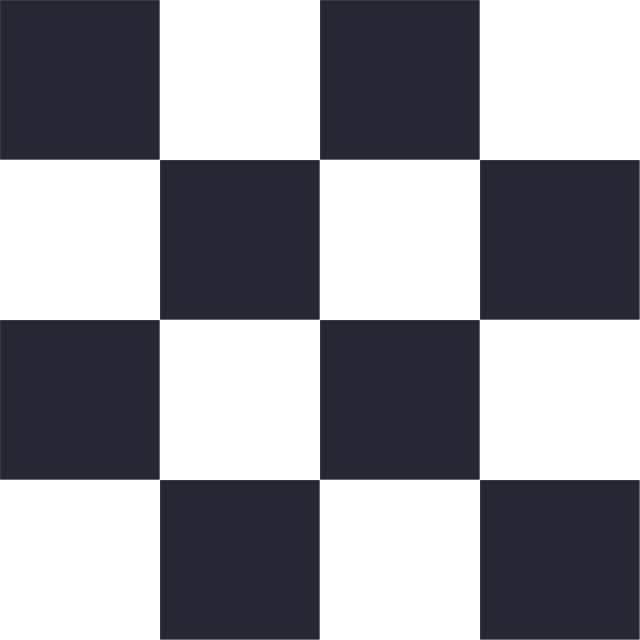
Write a Shadertoy shader that draws this pattern.

```glsl
// Coverage of one dark square, repeated every two cells both ways
float squareCoverage(vec2 cellPos, vec2 centre, vec2 pixel) {
    vec2 offset = mod(cellPos - centre + 1.0, 2.0) - 1.0;
    vec2 inside = clamp((0.49875 - abs(offset)) / pixel + 0.5, 0.0, 1.0);
    return inside.x * inside.y;
}

void mainImage(out vec4 fragColor, in vec2 fragCoord) {
    // Four cells across and down
    vec2 cellPos = 4.0 * fragCoord / iResolution.xy;
    vec2 pixel = 4.0 / iResolution.xy;

    // Two diagonal squares per period, with a hairline gap at right and bottom
    float dark = 0.0;
    for (int i = 0; i < 2; i++) {
        vec2 centre = vec2(1.5 - float(i), 0.5 + float(i)) + vec2(-0.00075, 0.00075);
        dark += squareCoverage(cellPos, centre, pixel);
    }

    vec3 color = mix(vec3(1.0), vec3(0.148, 0.154, 0.208), min(dark, 1.0));
    fragColor = vec4(color, 1.0);
}
```
